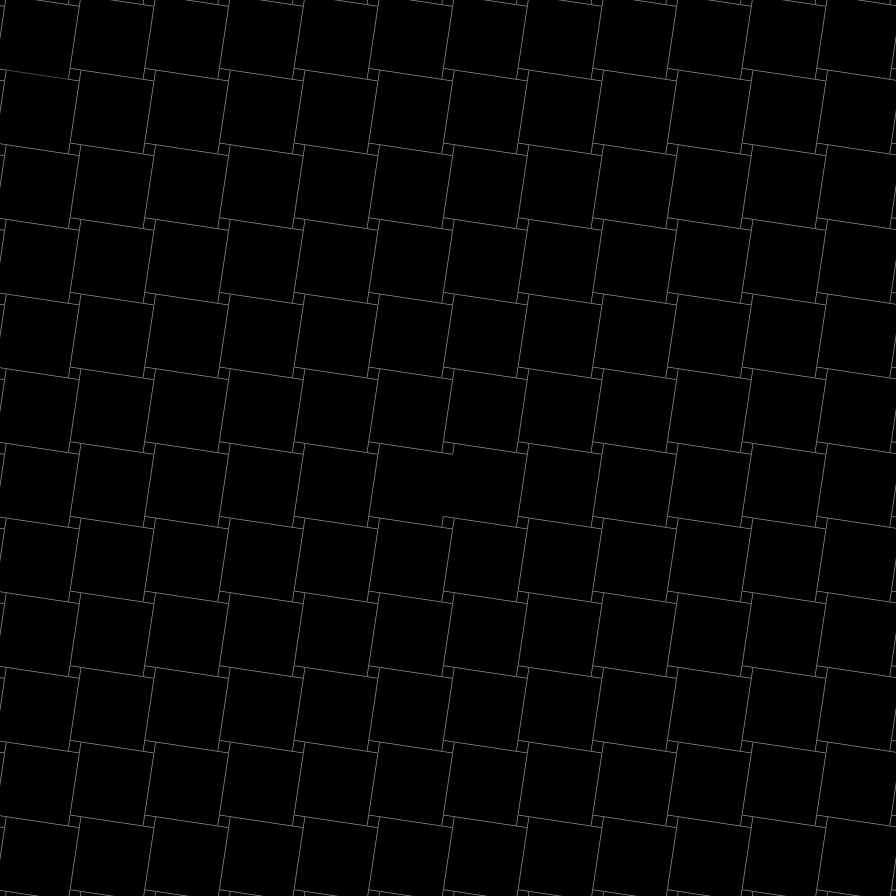
Reproduce this pattern procedurally as a WebGL 2 fragment shader.

```glsl
#version 300 es
precision highp float;

uniform vec2 u_resolution;
out vec4 fragColor;

const float REPEATS = 12.0;
const float TILT = 0.149;                        // radians
const float LINE_WIDTH = 0.4 * REPEATS / 512.0;  // in cells
const vec3 GROUND = vec3(0.0);
const vec3 LINE_COLOR = vec3(0.6);
const vec2 GAP_CELL = vec2(6.0, 6.0);
const vec2 FAINT_CELL = vec2(0.0, 11.0);
const float FAINT_STRENGTH = 0.6;

// Share of a pixel centred at x that lies between lo and hi
float overlap(float x, float lo, float hi, float pixel) {
    float a = max(x - 0.5 * pixel, lo);
    float b = min(x + 0.5 * pixel, hi);
    return clamp((b - a) / pixel, 0.0, 1.0);
}

// Straight stroke along one axis, centred at zero on the other
float stroke(float along, float across, float lo, float hi, float width, float pixel) {
    return overlap(along, lo, hi, pixel)
         * overlap(across, -0.5 * width, 0.5 * width, pixel);
}

// Stroke with firm ends and a middle of adjustable strength
float edge(float along, float across, float large, float small, float middle,
           float width, float pixel) {
    float h = 0.5 * small;
    float ends = max(stroke(along, across, -h, h, width, pixel),
                     stroke(along, across, large - h, large + h, width, pixel));
    float full = stroke(along, across, -h, large + h, width, pixel);
    return max(ends, full * middle);
}

float sameCell(vec2 cell, vec2 target, float repeats) {
    vec2 d = abs(mod(cell, repeats) - target);
    return 1.0 - step(0.5, max(d.x, d.y));
}

// Tilted large squares with small squares centred on the grid points
float squareLattice(vec2 p, float tilt, float repeats, float width, float pixel) {
    float large = cos(tilt);
    float small = sin(tilt);
    vec2 acrossAxis = vec2(large, -small);
    vec2 upAxis = vec2(small, large);
    vec2 nearest = floor(p + 0.5);
    float ink = 0.0;
    for (int j = -1; j <= 1; j++) {
        for (int i = -1; i <= 1; i++) {
            vec2 cell = nearest + vec2(i, j);
            vec2 q = vec2(dot(p - cell, acrossAxis), dot(p - cell, upAxis));
            float rowMiddle = mix(1.0, FAINT_STRENGTH, sameCell(cell, FAINT_CELL, repeats));
            float columnMiddle = 1.0 - sameCell(cell, GAP_CELL, repeats);
            float row = edge(q.x, q.y - 0.5 * small, large, small, rowMiddle, width, pixel);
            float column = edge(-q.y, q.x - 0.5 * small, large, small, columnMiddle, width, pixel);
            ink = max(ink, max(row, column));
        }
    }
    return ink;
}

void main() {
    vec2 p = gl_FragCoord.xy / u_resolution * REPEATS;
    float pixel = REPEATS / min(u_resolution.x, u_resolution.y);
    float ink = squareLattice(p, TILT, REPEATS, LINE_WIDTH, pixel);
    fragColor = vec4(mix(GROUND, LINE_COLOR, ink), 1.0);
}
```
